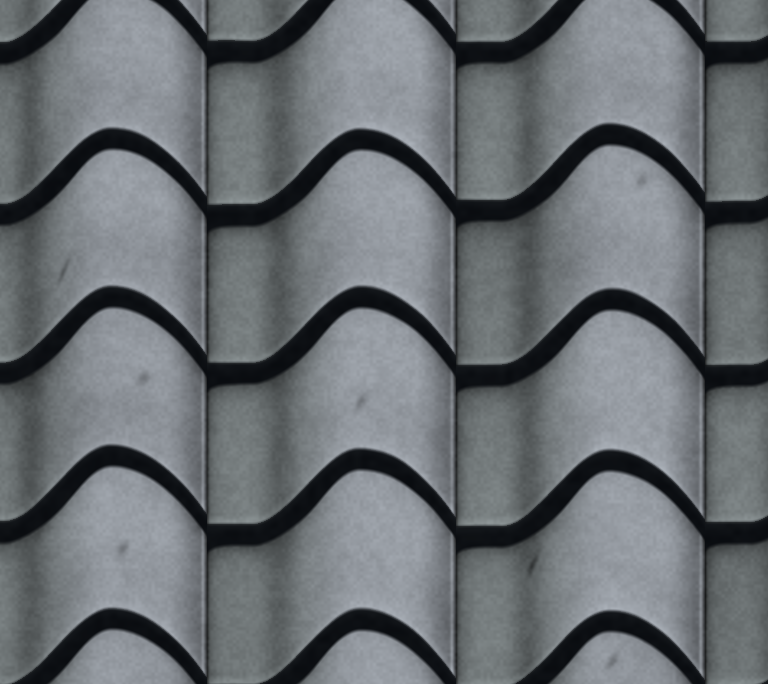
A Shadertoy shader for this texture:

```glsl
// Rows of glazed grey roof tiles: a flat pan, a rounded roll and a vertical seam.
// A height profile bends each row; the wrapped row coordinate gives the dark
// butt edge, and the surface is shaded from its position inside the tile.

const vec2 TILE_COUNT = vec2(3.085, 4.26);
const vec2 TILE_ORIGIN = vec2(0.832, 0.261);
const float ROLL_HEIGHT = 0.475;
const float CREST = 0.614;
const vec3 EDGE_DARK = vec3(0.035, 0.045, 0.06);
const vec3 EDGE_LIT = vec3(0.10, 0.115, 0.13);
const vec3 PAN_TINT = vec3(0.945, 1.0, 1.01);
const vec3 ROLL_TINT = vec3(0.955, 0.99, 1.035);

float hash(vec2 p) {
    vec3 q = fract(vec3(p.xyx) * 0.1031);
    q += dot(q, q.yzx + 33.33);
    return fract((q.x + q.y) * q.z);
}

float noise(vec2 p) {
    vec2 i = floor(p), f = fract(p);
    f = f * f * (3.0 - 2.0 * f);
    return mix(mix(hash(i), hash(i + vec2(1, 0)), f.x),
               mix(hash(i + vec2(0, 1)), hash(i + vec2(1, 1)), f.x), f.y);
}

float bump(float x, float width) {
    return exp(-x * x / (width * width));
}

// Height across one tile: flat pan, S-shaped rise, parabolic fall to the seam
float rollProfile(float u) {
    float fall = max(u - CREST, 0.0) / (1.0 - CREST);
    return smoothstep(0.18, CREST, u) - 0.91 * fall * fall;
}

// Uneven laying: shifts each course slightly, flat around the butt edges
float courseShift(float column, float row) {
    float k = floor(row);
    float t = smoothstep(0.0, 1.0, row - k);
    return mix(hash(vec2(column, k) + 7.0), hash(vec2(column, k + 1.0) + 7.0), t) - 0.5;
}

// Brightness across the tile, from seam to seam
float crossShade(float u) {
    float shade = 0.475 + 0.14 * smoothstep(0.32, 0.62, u);
    shade -= 0.13 * bump(u - 0.29, 0.065);
    shade -= 0.20 * smoothstep(0.83, 1.0, u);
    return shade - 0.20 * exp(-u * 32.0);
}

// Small elongated mark on some of the tiles
float scuff(vec2 cell, vec2 tile) {
    vec2 center = 0.3 + 0.5 * vec2(hash(tile + 3.1), hash(tile + 8.7));
    vec2 d = cell - center;
    d.x += d.y * 0.3;
    return step(0.6, hash(tile + 21.0)) * bump(d.x, 0.018) * bump(d.y, 0.05);
}

void mainImage(out vec4 fragColor, in vec2 fragCoord) {
    vec2 uv = fragCoord / iResolution.xy;
    vec2 canvas = fragCoord / iResolution.y;
    vec2 grid = vec2(uv.x, 1.0 - uv.y) * TILE_COUNT - TILE_ORIGIN;
    vec2 pixel = TILE_COUNT / iResolution.xy;

    // Position in the tile
    float column = floor(grid.x);
    float u = grid.x - column;
    float height = rollProfile(u);
    float row = grid.y + ROLL_HEIGHT * height;
    row += 0.035 * courseShift(column, row);
    row += 0.008 * (noise(canvas * 24.0) - 0.5);
    vec2 tile = vec2(column, floor(row));
    float v = fract(row);

    // Butt edge, thicker on the rise and where it hangs at the seam
    float thickness = 0.132 + 0.055 * bump(u - 0.41, 0.11) + 0.045 * exp(-u * 30.0);
    float fromCenter = abs(fract(row - 0.5 * thickness + 0.5) - 0.5);
    float soft = max(0.017, 1.5 * pixel.y);
    float edge = 1.0 - smoothstep(-soft, soft, fromCenter - 0.5 * thickness);

    // Surface light: shadow below the edge above, bright lip at the bottom
    float below = max(v - thickness, 0.0);
    float shade = crossShade(u);
    shade *= 1.0 - mix(0.42, 0.07, clamp(height, 0.0, 1.0)) * exp(-below * 13.0);
    shade += 0.07 * smoothstep(0.93, 0.99, v) * (1.0 - 0.5 * height);
    shade -= 0.03 * bump(v - 0.75, 0.18) * smoothstep(0.3, 0.5, u);

    // Seam: pale rim beside a narrow dark gap
    float line = max(0.007, 1.2 * pixel.x);
    shade += 0.16 * bump(u - 0.983, line) * (0.6 + 0.4 * noise(canvas * 18.0));
    float toSeam = min(u, 1.0 - u);
    shade *= 1.0 - 0.5 * bump(toSeam, line);

    // Wear: tile tone, clouding, grain and scuffs
    shade += 0.03 * (hash(tile + 40.0) - 0.5);
    shade += 0.045 * (noise(canvas * vec2(14.0, 8.0)) - 0.5);
    shade += 0.035 * (noise(canvas * 70.0) - 0.5);
    shade += 0.045 * (noise(canvas * 210.0) - 0.5);
    shade -= 0.14 * scuff(vec2(u, v), tile);

    vec3 surface = shade * mix(PAN_TINT, ROLL_TINT, smoothstep(0.25, 0.6, u));
    float glint = 0.3 * noise(canvas * 90.0) + 0.4 * (1.0 - smoothstep(0.0, 0.07, v));
    vec3 butt = mix(EDGE_DARK, EDGE_LIT, glint);
    fragColor = vec4(mix(surface, butt, edge), 1.0);
}
```
